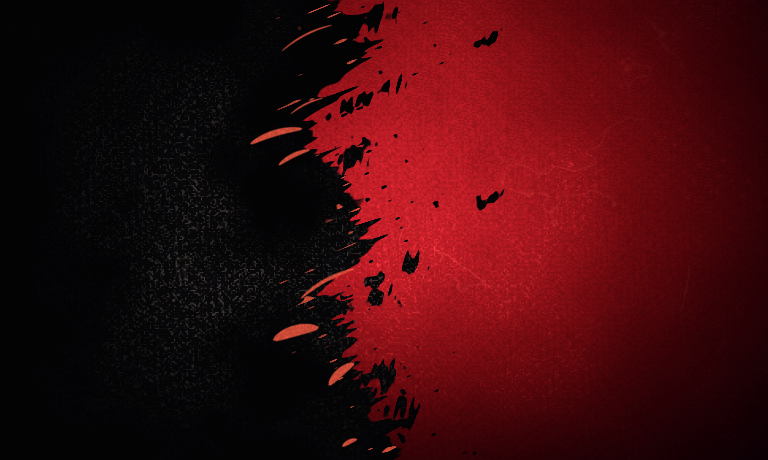
This background is drawn by a Shadertoy shader. Its source:

```glsl
// A torn, brushed border between a black wall and a glowing red one.
// The border is a smooth profile roughened by slanted noise; bristle marks,
// bright paint strokes, cracks and fine grain are layered on top.
#define STROKE_ANGLE 0.40
#define EDGE_ROUGHNESS 0.10
#define GLOW_CENTER vec2(0.87, 0.55)
#define GLOW_LEVEL 0.78
#define GRAIN_SCALE 290.0
#define GRAIN_AMOUNT 0.22
#define CRACK_AMOUNT 0.16
#define PAINT_COLOR vec3(0.93, 0.34, 0.25)
#define DUST_COLOR vec3(0.30, 0.26, 0.25)

// Border position at equal steps from bottom to top
const float PROFILE[17] = float[17](0.873, 0.85, 0.825, 0.772, 0.765, 0.76,
    0.725, 0.77, 0.79, 0.77, 0.72, 0.695, 0.68, 0.74, 0.79, 0.765, 0.74);

// Bristle patches: centre, half length, half width
const vec4 PATCHES[10] = vec4[10](
    vec4(0.81, 0.955, 0.08, 0.030), vec4(0.80, 0.790, 0.12, 0.020),
    vec4(0.76, 0.655, 0.07, 0.036), vec4(1.07, 0.917, 0.05, 0.014),
    vec4(1.06, 0.567, 0.04, 0.018), vec4(0.90, 0.428, 0.042, 0.028),
    vec4(0.825, 0.393, 0.05, 0.020), vec4(0.80, 0.345, 0.095, 0.026),
    vec4(0.83, 0.180, 0.05, 0.042), vec4(0.88, 0.105, 0.05, 0.042));

// Paint strokes: start and end, with their half widths
const vec4 STROKES[8] = vec4[8](
    vec4(0.546, 0.688, 0.655, 0.720), vec4(0.607, 0.642, 0.672, 0.674),
    vec4(0.655, 0.352, 0.769, 0.415), vec4(0.596, 0.262, 0.690, 0.288),
    vec4(0.716, 0.164, 0.768, 0.210), vec4(0.633, 0.753, 0.700, 0.786),
    vec4(0.614, 0.890, 0.720, 0.945), vec4(0.745, 0.030, 0.775, 0.045));
const float WIDTHS[8] = float[8](0.007, 0.005, 0.004, 0.012, 0.009, 0.002, 0.002, 0.005);

// Long cracks: start and end
const vec4 CRACKS[3] = vec4[3](vec4(0.94, 0.465, 1.07, 0.37),
    vec4(1.495, 0.42, 1.478, 0.32), vec4(0.31, 0.64, 0.318, 0.56));

float hash(vec2 p) {
    return fract(sin(dot(p, vec2(127.1, 311.7))) * 43758.55);
}

float noise(vec2 p) {
    vec2 i = floor(p), f = fract(p);
    f = f * f * (3.0 - 2.0 * f);
    return mix(mix(hash(i), hash(i + vec2(1, 0)), f.x),
               mix(hash(i + vec2(0, 1)), hash(i + vec2(1, 1)), f.x), f.y);
}

float fbm(vec2 p) {
    float sum = 0.0, amp = 0.5;
    for (int i = 0; i < 4; i++) {
        sum += amp * noise(p);
        p = p * 2.03 + 17.3;
        amp *= 0.5;
    }
    return sum / 0.9375;
}

vec2 rotate(vec2 p, float a) {
    return vec2(cos(a) * p.x + sin(a) * p.y, cos(a) * p.y - sin(a) * p.x);
}

float borderX(float y) {
    float t = clamp(y, 0.0, 0.999) * 16.0;
    int i = int(t);
    return mix(PROFILE[i], PROFILE[i + 1], smoothstep(0.0, 1.0, fract(t)));
}

// Coverage of a bowed, tapered line from s.xy to s.zw
float taperedLine(vec2 p, vec4 s, float width, float bow, float aa) {
    vec2 d = s.zw - s.xy;
    float len = length(d);
    vec2 q = vec2(dot(p - s.xy, d), dot(p - s.xy, vec2(-d.y, d.x))) / len;
    float t = clamp(q.x / len, 0.0, 1.0);
    float taper = width * (0.2 + 0.8 * sqrt(sin(3.1415 * t)));
    float dist = length(vec2(q.x - t * len, q.y - bow * len * t * (1.0 - t)));
    return 1.0 - smoothstep(-aa, aa, dist - taper);
}

void mainImage(out vec4 fragColor, in vec2 fragCoord) {
    vec2 p = fragCoord / iResolution.y;
    float aa = 1.0 / iResolution.y;
    vec2 q = rotate(p, STROKE_ANGLE);
    float grain = noise(p * GRAIN_SCALE);
    float wear = fbm(p * 5.0);

    // Red wall: soft glow, falling faster downwards
    vec2 g = (p - GLOW_CENTER) / vec2(0.66, p.y > GLOW_CENTER.y ? 0.70 : 0.47);
    float glow = GLOW_LEVEL * exp(-dot(g, g)) * (0.86 + 0.28 * wear);
    glow *= 1.0 + GRAIN_AMOUNT * (grain - 0.5);
    vec3 red = vec3(glow, 0.20 * glow * glow, 0.015 + 0.24 * glow * glow);

    // Black wall: pale dust around its middle right
    vec2 h = (p - vec2(0.56, 0.48)) / vec2(0.32, 0.36);
    float dust = exp(-dot(h, h)) * smoothstep(0.3, 0.7, wear);
    vec3 black = vec3(0.012, 0.011, 0.017) + 0.025 * dust;
    black += DUST_COLOR * dust * smoothstep(0.55, 1.0, grain);

    // Torn border
    float rough = (noise(q * vec2(6.0, 50.0)) - 0.5) * EDGE_ROUGHNESS
                + (noise(q * vec2(24.0, 130.0)) - 0.5) * EDGE_ROUGHNESS * 0.5;
    float side = p.x - borderX(p.y) - rough;
    float redMask = smoothstep(-2.0 * aa, 2.0 * aa, side);

    // Bristle patches and loose flecks on the red
    float bristle = noise(rotate(p, -0.25) * vec2(130.0, 38.0));
    float ink = 0.0;
    for (int i = 0; i < 10; i++) {
        vec2 r = rotate(p - PATCHES[i].xy, STROKE_ANGLE) / PATCHES[i].zw;
        ink = max(ink, smoothstep(0.0, 0.12, 0.75 * (1.0 - length(r)) + bristle - 0.82));
    }
    float fleck = noise(q * vec2(45.0, 95.0) + 7.0);
    ink = max(ink, smoothstep(0.0, 0.06, fleck - 0.84 - 0.5 * max(side, 0.0)));
    vec3 color = mix(black, red, redMask * (1.0 - ink));

    // Bright flecks and strokes on the black
    float band = smoothstep(-0.20, -0.02, side) * (1.0 - redMask);
    float chips = noise(q * vec2(28.0, 120.0) + 31.0);
    float paint = band * smoothstep(0.0, 0.06, chips - 0.95 + 0.08 * band);
    for (int i = 0; i < 8; i++)
        paint = max(paint, taperedLine(p, STROKES[i], WIDTHS[i], 0.25, aa));
    color = mix(color, PAINT_COLOR * (0.85 + 0.2 * grain), paint * 0.9);

    // Cracks, long and hairline
    vec2 wobble = p + 0.012 * (vec2(noise(p * 38.0), noise(p * 38.0 + 9.0)) - 0.5);
    float crack = 0.0;
    for (int i = 0; i < 3; i++)
        crack = max(crack, taperedLine(wobble, CRACKS[i], 0.001, 0.1, aa));
    float hair = 1.0 - smoothstep(0.0, 0.012, abs(fbm(p * 6.0 + 40.0) - 0.5));
    crack = max(crack, 0.45 * hair * smoothstep(0.6, 0.8, noise(p * 7.0 + 3.0)));
    float lit = max(dust, redMask * glow);
    color += CRACK_AMOUNT * crack * lit * vec3(1.2, 0.9, 0.75);

    // Pale scuffs scattered over the red
    float scuff = smoothstep(0.72, 1.0, grain) * smoothstep(0.45, 0.75, wear);
    color += 0.18 * scuff * redMask * glow * vec3(1.0, 0.6, 0.5);
    fragColor = vec4(clamp(color, 0.0, 1.0), 1.0);
}
```
